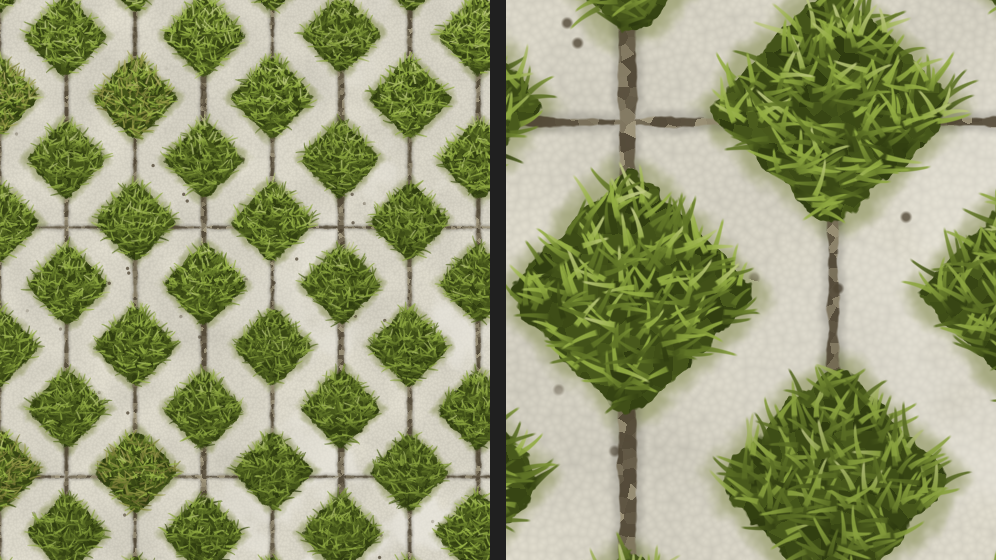
Left: the whole. Right: its middle third, enlarged.
Give the GLSL for this pattern, as a WebGL 1 fragment shader.

```glsl
precision highp float;
// Grass tufts growing through diamond openings of staggered concrete pavers.
uniform vec2 u_resolution;

#define COLUMN 0.1226        // spacing of columns, in canvas heights
#define ROW 0.2227           // spacing of openings within a column
#define OPENING 0.077        // half diagonal of an opening
#define JOINT 0.0064         // half width of the widest vertical joint
#define BLADE_CELL 0.025     // blade spacing and greatest blade length
#define BLADE_WIDTH 0.0018
#define BLADE_LAYERS 14
#define CONCRETE vec3(0.835, 0.82, 0.765)
#define SOIL vec3(0.29, 0.25, 0.18)
#define GRASS_DARK vec3(0.18, 0.23, 0.06)
#define GRASS_MID vec3(0.37, 0.45, 0.15)
#define GRASS_LIGHT vec3(0.57, 0.67, 0.26)

const vec2 ORIGIN = vec2(-0.004, 0.1576);
const vec3 GRASS_PALE = vec3(0.73, 0.77, 0.50);

float hash(vec2 p) {
  return fract(sin(dot(p, vec2(127.1, 311.7))) * 43758.5);
}

vec2 hash2(vec2 p) {
  return vec2(hash(p), hash(p + 41.3));
}

// Distance to the nearest scattered point, and that point's random value.
vec2 cellular(vec2 p) {
  vec2 best = vec2(2.0, 0.0);
  for (int j = -1; j <= 1; j++)
    for (int i = -1; i <= 1; i++) {
      vec2 id = floor(p) + vec2(float(i), float(j));
      float d = length(id + hash2(id) - p);
      if (d < best.x) best = vec2(d, hash(id + 7.7));
    }
  return best;
}

// Smooth mottling from layered, warped sines, about -1 to 1.
float mottle(vec2 p) {
  float sum = 0.0, gain = 0.5;
  for (int i = 0; i < 4; i++) {
    sum += gain * sin(p.x + 1.7 * sin(p.y * 0.8)) * cos(p.y + 1.3 * sin(p.x * 0.9));
    p = mat2(1.5, 1.1, -1.1, 1.5) * p + 2.3;
    gain *= 0.6;
  }
  return sum;
}

// Nearest opening: offset from its centre, signed edge distance, random seed.
vec4 openingAt(vec2 p) {
  vec2 period = vec2(2.0 * COLUMN, ROW);
  vec2 a = (p - ORIGIN) / period, b = a - 0.5;
  vec2 idA = floor(a + 0.5), idB = floor(b + 0.5);
  vec2 offA = (a - idA) * period, offB = (b - idB) * period;
  bool useA = abs(offA.x) + abs(offA.y) < abs(offB.x) + abs(offB.y);
  vec2 off = useA ? offA : offB;
  vec2 id = useA ? idA : idB + 0.5;
  float seed = hash(id + 3.1);
  off += (hash2(id + 9.4) - 0.5) * 0.004;
  vec2 rounded = sqrt(off * off + 0.00005);
  float radius = OPENING * (0.97 + 0.07 * seed);
  return vec4(off, (rounded.x + rounded.y - radius) * 0.707, seed);
}

// Pavers: stains, grain, pale patches and a mossy worn edge.
vec3 concrete(vec2 p, float edge) {
  float stain = mottle(p * 17.0);
  float grain = cellular(p * 210.0).x - 0.45;
  vec3 col = CONCRETE * (1.0 + 0.05 * stain - 0.07 * grain);
  float patchy = smoothstep(0.05, 0.4, mottle(p * 11.0 + 4.0));
  col = mix(col, vec3(0.92, 0.91, 0.88), 0.6 * patchy * smoothstep(0.25, 0.8, p.x - 0.4 * p.y + 0.15));
  float moss = smoothstep(0.014, 0.0, edge + 0.006 * mottle(p * 75.0));
  col = mix(col, vec3(0.60, 0.62, 0.43), 0.75 * moss);
  vec2 crumb = cellular(p * 60.0);
  float crumbs = step(0.96, crumb.y) * smoothstep(0.25, 0.1, crumb.x);
  return mix(col, SOIL, 0.75 * crumbs * smoothstep(0.0, 0.4, mottle(p * 7.0 + 1.0)));
}

// Dirt filled seams: one per column, and one across every second row.
vec3 joints(vec2 p, vec3 col, float px) {
  float wobble = 0.0018 * mottle(p * 90.0);
  float k = floor((p.x - ORIGIN.x) / COLUMN + 0.5);
  float halfWidth = JOINT * mix(0.5, 1.0, hash(vec2(k, 5.0)));
  float across = abs(p.x - ORIGIN.x - k * COLUMN) + wobble - halfWidth;
  float rows = (p.y - ORIGIN.y + 0.009) / (2.0 * ROW);
  float along = abs(rows - floor(rows + 0.5)) * 2.0 * ROW + wobble - JOINT * 0.35;
  float d = min(across, along);
  vec2 dirt = cellular(p * 130.0);
  vec3 fill = mix(SOIL, vec3(0.62, 0.58, 0.47), dirt.y * dirt.y);
  col *= 1.0 - 0.15 * smoothstep(0.007, 0.0, d);
  return mix(col, fill, 0.9 * smoothstep(1.3 * px, -1.3 * px, d));
}

// One layer of curved blades, rooted inside the openings and leaning outward.
vec3 blades(vec2 p, float layer, vec3 col, float px) {
  for (int j = -1; j <= 1; j++)
    for (int i = -1; i <= 1; i++) {
      vec2 id = floor(p / BLADE_CELL) + vec2(float(i), float(j));
      vec2 rnd = hash2(id + layer * 17.3), shape = hash2(id + layer * 5.9 + 80.0);
      vec2 root = (id + rnd) * BLADE_CELL;
      vec4 spot = openingAt(root);
      if (spot.z > -0.002) continue;
      float lean = (shape.x - 0.5) * 3.4;
      vec2 dir = normalize(vec2(sin(lean), cos(lean)) + spot.xy * 10.0);
      float t = dot(p - root, dir) / (BLADE_CELL * mix(0.6, 1.0, shape.y));
      float side = dot(p - root, vec2(-dir.y, dir.x)) - (rnd.x - 0.5) * 0.012 * t * t;
      float mask = smoothstep(px, -px, abs(side) - BLADE_WIDTH * (1.0 - 0.7 * t));
      mask *= smoothstep(0.0, 0.1, t) * smoothstep(1.0, 0.85, t);
      float light = 0.85 * rnd.y + 0.02 * layer + 0.3 * t - 0.16 + 2.0 * spot.y + 0.2 * (root.y - 0.5);
      vec3 tint = mix(GRASS_DARK, GRASS_MID, smoothstep(-0.1, 0.3, light));
      tint = mix(tint, GRASS_LIGHT, smoothstep(0.35, 0.75, light));
      tint = mix(tint, GRASS_PALE, smoothstep(0.8, 1.15, light));
      tint = mix(tint, vec3(0.56, 0.49, 0.28), 0.5 * step(0.88, spot.w) * step(0.6, shape.y));
      col = mix(col, tint * (0.94 + 0.12 * spot.w), mask * 0.92);
    }
  return col;
}

void main() {
  vec2 p = gl_FragCoord.xy / u_resolution.y;
  float px = 1.0 / u_resolution.y;
  vec4 spot = openingAt(p);
  vec3 col = joints(p, concrete(p, spot.z), px);
  // Shaded ground, then blades from the lowest layer up.
  vec3 ground = mix(GRASS_DARK, GRASS_MID, 0.6 * cellular(p * 110.0).y);
  col = mix(col, ground, smoothstep(px, -px, spot.z + 0.004 * mottle(p * 120.0)));
  if (spot.z < 0.03)
    for (int i = 0; i < BLADE_LAYERS; i++) col = blades(p, float(i), col, px);
  gl_FragColor = vec4(col, 1.0);
}
```
